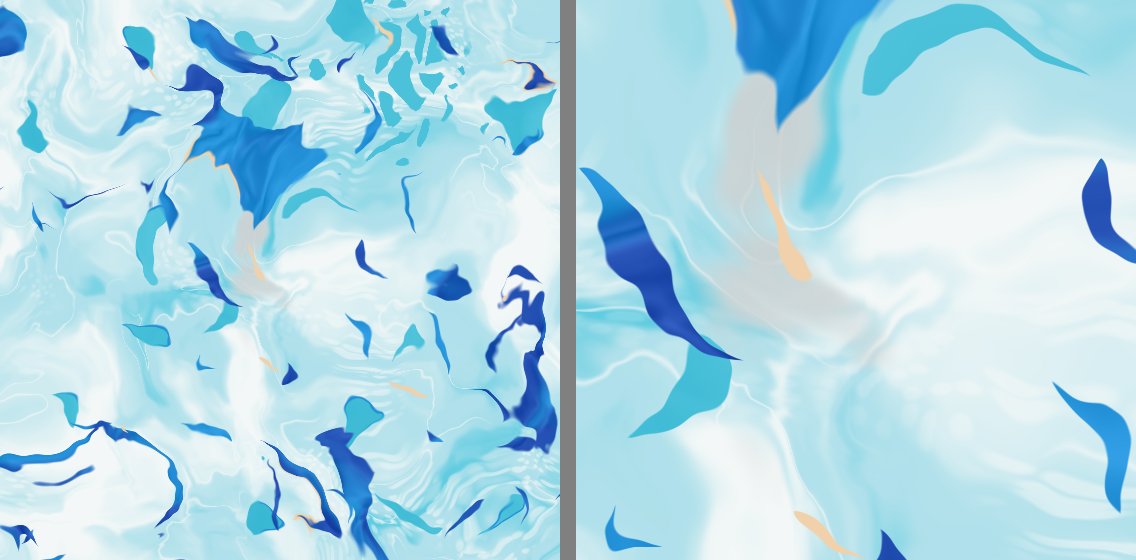
Left: the whole. Right: its middle third, enlarged.
A Shadertoy shader for this texture:

```glsl
// Poured acrylic marbling: white and aqua swirls with turquoise islands and royal blue streaks.
const vec3 WHITE = vec3(0.955, 0.970, 0.968);
const vec3 PALE_AQUA = vec3(0.69, 0.88, 0.92);
const vec3 AQUA = vec3(0.38, 0.80, 0.88);
const vec3 TURQUOISE = vec3(0.22, 0.72, 0.83);
const vec3 ROYAL = vec3(0.13, 0.30, 0.69);
const vec3 AZURE = vec3(0.13, 0.56, 0.84);
const vec3 GREY = vec3(0.81, 0.825, 0.825);
const vec3 PEACH = vec3(0.94, 0.82, 0.67);

vec2 hash2(vec2 p) {
    vec3 q = fract(vec3(p.xyx) * vec3(0.1031, 0.1030, 0.0973));
    q += dot(q, q.yzx + 33.33);
    return fract((q.xx + q.yz) * q.zy);
}
float corner(vec2 id, vec2 offset) {
    float angle = 6.2832 * hash2(id).x;
    return dot(vec2(cos(angle), sin(angle)), offset);
}
// Gradient noise around zero
float noise(vec2 p) {
    vec2 i = floor(p), f = p - i, e = vec2(1.0, 0.0);
    vec2 u = f * f * f * (f * (f * 6.0 - 15.0) + 10.0);
    return mix(mix(corner(i, f), corner(i + e, f - e), u.x),
               mix(corner(i + e.yx, f - e.yx), corner(i + 1.0, f - 1.0), u.x), u.y);
}
float fbm(vec2 p) {
    float sum = 0.0, gain = 0.5;
    for (int i = 0; i < 4; i++, gain *= 0.42) {
        sum += gain * noise(p);
        p = mat2(1.6, 1.2, -1.2, 1.6) * p + 7.3;
    }
    return sum;
}
vec2 flow(vec2 p, float scale, float amount) {
    return p + amount * vec2(fbm(p * scale + 3.1), fbm(p * scale + 17.7));
}
// Nearest and second nearest cell distance
vec2 cells(vec2 p) {
    vec2 near = vec2(8.0);
    for (int k = 0; k < 9; k++) {
        vec2 c = floor(p) + vec2(k % 3 - 1, k / 3 - 1);
        float d = length(c + hash2(c) - p);
        near = d < near.x ? vec2(d, near.x) : vec2(near.x, min(near.y, d));
    }
    return near;
}
// Distance to scattered, bent and tapered drops; size is half length and half width
float drops(vec2 p, float grid, float presence, vec2 size, float roundness, float seed) {
    float nearest = 1.0;
    for (int k = 0; k < 9; k++) {
        vec2 c = floor(p * grid) + vec2(k % 3 - 1, k / 3 - 1);
        vec2 r = hash2(c + seed), s = hash2(c + seed + 41.0);
        if (s.x > presence) continue;
        float angle = 6.2832 * s.y;
        vec2 d = p - (c + 0.2 + 0.6 * r) / grid;
        d = mat2(cos(angle), -sin(angle), sin(angle), cos(angle)) * d;
        float t = d.x / (size.x * (0.5 + r.y));
        d.y += (r.x - 0.5) * size.x * t * t;
        float taper = max(1.0 - t * t, 0.0);
        float halfWidth = size.y * (0.5 + r.x) * mix(taper, sqrt(taper), roundness);
        halfWidth *= 1.0 + 0.55 * clamp(t, -1.0, 1.0);
        nearest = min(nearest, max(abs(d.y) - halfWidth, (abs(t) - 1.0) * size.x));
    }
    return nearest;
}
float cover(float d, float soft) { return 1.0 - smoothstep(-soft, soft, d); }
float pool(vec2 p, vec2 centre, float radius) {
    return exp(-dot(p - centre, p - centre) / (radius * radius));
}

void mainImage(out vec4 fragColor, in vec2 fragCoord) {
    vec2 p = fragCoord / iResolution.y;
    float soft = 1.3 / iResolution.y;
    vec2 broad = flow(p, 2.8, 0.35);
    vec2 fine = flow(broad, 5.0, 0.28);
    vec2 swirl = flow(fine, 9.0, 0.10);
    vec2 wobble = flow(p, 6.0, 0.15);
    // White to aqua wash with nested flow lines
    float calm = max(pool(broad, vec2(0.84, 0.52), 0.20), pool(broad, vec2(0.06, 0.38), 0.16));
    float depth = 0.61 + 1.6 * fbm(swirl * 3.3 + 5.0) - 0.33 * calm;
    float wisps = sin(60.0 * fbm(swirl * 2.0 + 40.0)) * smoothstep(-0.3, 0.3, noise(p * 5.0 + 2.0));
    depth += 0.12 * wisps * (1.0 - 0.7 * calm) + 0.25 * noise(swirl * 13.0) * (1.0 - calm);
    vec3 color = mix(WHITE, PALE_AQUA, smoothstep(0.20, 0.72, depth));
    color = mix(color, AQUA, smoothstep(0.76, 1.08, depth));
    // Pale bubbles and thin white veins
    float bubbles = cover(cells(broad * vec2(46.0, 62.0)).x - 0.30, 0.12);
    color = mix(color, WHITE, 0.55 * bubbles * smoothstep(0.05, 0.28, noise(p * 4.0 + 12.0)));
    float vein = cover(abs(noise(swirl * 8.0)) - 0.02, 0.03);
    color = mix(color, WHITE, 0.7 * vein * smoothstep(-0.25, 0.15, noise(p * 6.0 + 50.0)));
    // Soft grey clouds near the centre
    float cloud = fbm(broad * 5.0 + 31.0) + 0.34 * pool(p, vec2(0.6, 0.55), 0.22);
    color = mix(color, GREY + 0.1 * fbm(fine * 9.0), 0.85 * smoothstep(0.29, 0.42, cloud));
    // Lace of aqua patches toward the upper right
    vec2 cell = cells(flow(wobble, 13.0, 0.07) * vec2(24.0, 15.0));
    float lace = 0.24 - (cell.y - cell.x) + 0.9 * (1.0 - pool(wobble, vec2(0.71, 0.88), 0.20));
    color = mix(color, mix(AQUA, TURQUOISE, 0.5), cover(lace, 0.04));
    // Turquoise islands, some rimmed with blue
    float island = drops(wobble, 6.0, 0.45, vec2(0.046, 0.022), 1.0, 9.0) + 0.02 * calm;
    vec3 islandColor = mix(TURQUOISE, AQUA, smoothstep(-0.3, 0.4, fbm(fine * 5.0 + 8.0)));
    float rim = smoothstep(-0.006, -0.003, island) * smoothstep(0.1, 0.25, noise(p * 9.0));
    color = mix(color, mix(islandColor, AZURE, rim), cover(island, soft));
    // Blue streams with a few peach margins
    float gate = smoothstep(0.0, 0.32, noise(p * 3.6 + 23.0)) * (1.0 - calm);
    float stream = abs(noise(fine * 4.4 + 20.0)) + 0.03 - 0.17 * gate;
    float margin = smoothstep(0.24, 0.32, noise(p * 5.0 + 71.0)) * step(0.05, gate);
    color = mix(color, PEACH, margin * cover(stream - 0.025, 0.012));
    vec3 blue = mix(ROYAL, AZURE, smoothstep(-0.12, 0.16, fbm(fine * 5.0 + 60.0)));
    blue += 0.14 * noise(swirl * 24.0);
    color = mix(color, blue, cover(stream, 0.012));
    // Blue slivers and peach flecks
    float sliver = drops(wobble, 7.0, 0.55, vec2(0.038, 0.008), 0.2, 77.0);
    color = mix(color, blue, cover(sliver, soft));
    float fleck = drops(wobble, 5.0, 0.2, vec2(0.020, 0.005), 0.5, 130.0);
    color = mix(color, PEACH, cover(fleck, soft));
    fragColor = vec4(clamp(color, 0.0, 1.0), 1.0);
}
```
